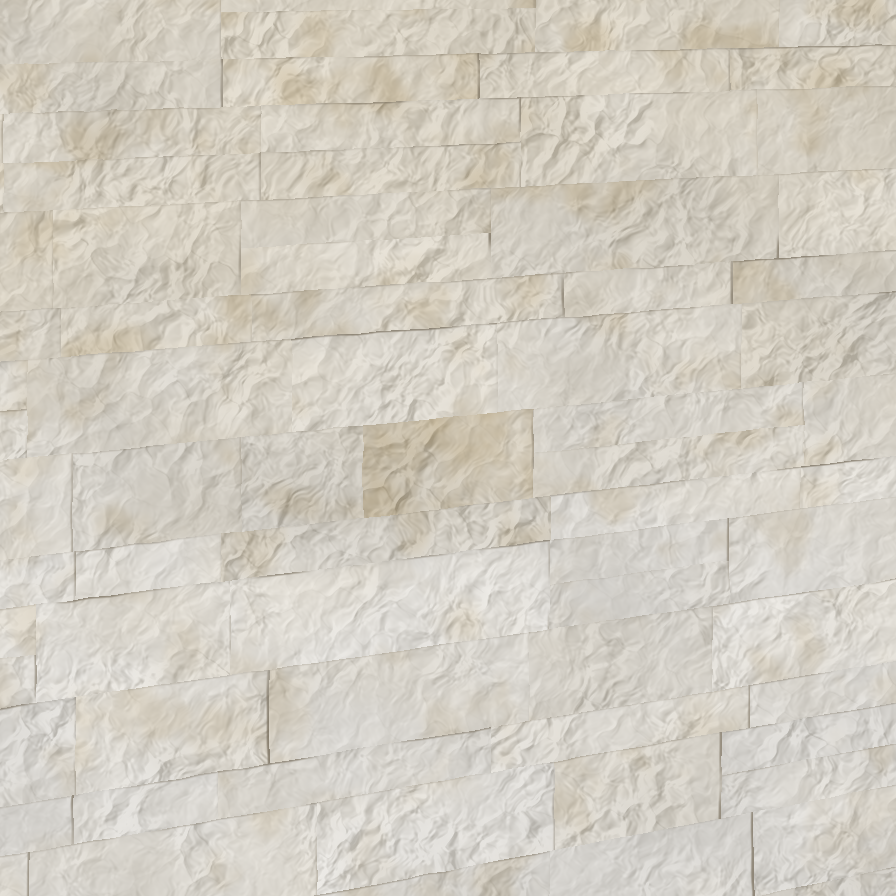
Reproduce this texture procedurally as a WebGL 1 fragment shader.

```glsl
precision highp float;
// Split-face limestone wall: pale ledger stones in slanting courses with faint hairline joints.
uniform vec2 u_resolution;

const float STRIP = 0.0553;         // height of the thinnest course
const float FIRST_COURSE = 0.127;   // top of the first 2-2-1 group of courses
const float STONE_LENGTH = 0.27;
const float LENGTH_JITTER = 0.5;
const float COLUMN_SHIFT = 0.03;
const float SPLIT_CHANCE = 0.3;     // thick stones replaced by two thin ones
const float JOINT_WIDTH = 0.0017;
const float CHIP_SCALE = 31.0;
const float RELIEF_STEP = 0.0022;
const float RELIEF_GAIN = 1.0;
const vec2 LIGHT = vec2(0.8, 0.58);
const vec2 GRAIN = vec2(0.55, -0.835);  // long axis of the flakes
const vec2 ACCENT_LOW = vec2(0.405, 0.514);
const vec2 ACCENT_HIGH = vec2(0.595, 0.625);
const float ACCENT_SEED = 0.61;
const vec3 CREAM = vec3(0.830, 0.804, 0.748);
const vec3 CHALK = vec3(0.850, 0.841, 0.822);
const vec3 HONEY = vec3(0.755, 0.700, 0.590);
const vec3 JOINT = vec3(0.52, 0.48, 0.41);

float hash(vec2 p) {
  vec3 q = fract(vec3(p.xyx) * 0.1031);
  q += dot(q, q.yzx + 33.33);
  return fract((q.x + q.y) * q.z);
}

float noise(vec2 p) {
  vec2 i = floor(p), f = fract(p);
  f = f * f * (3.0 - 2.0 * f);
  return mix(mix(hash(i), hash(i + vec2(1, 0)), f.x),
             mix(hash(i + vec2(0, 1)), hash(i + vec2(1, 1)), f.x), f.y);
}

float fbm(vec2 p) {
  float sum = 0.0, amp = 0.5;
  for (int i = 0; i < 3; i++) {
    sum += amp * noise(p);
    p = mat2(1.6, 1.2, -1.2, 1.6) * p + 7.3;
    amp *= 0.5;
  }
  return sum / 0.875;
}

// Hollows with sharp rims, like flakes struck off the face
float chips(vec2 p) {
  vec2 cell = floor(p);
  float nearest = 2.0;
  for (int y = -1; y <= 1; y++)
    for (int x = -1; x <= 1; x++) {
      vec2 c = cell + vec2(x, y);
      vec2 d = c + vec2(hash(c), hash(c + 57.0)) - p;
      nearest = min(nearest, dot(d, d));
    }
  return min(nearest, 0.7);
}

float relief(vec2 p) {
  vec2 warp = vec2(noise(p * 21.0), noise(p * 21.0 + 31.0)) - 0.5;
  vec2 ripple = vec2(noise(p * 75.0), noise(p * 75.0 + 13.0)) - 0.5;
  vec2 w = p + 0.02 * warp + 0.009 * ripple;
  vec2 flake = vec2(dot(w, GRAIN) * 0.85, dot(w, vec2(-GRAIN.y, GRAIN.x)) * 1.1);
  float depth = 0.1 + 0.8 * noise(p * 13.0 + 4.0);
  return depth * chips(flake * CHIP_SCALE) + 0.6 * fbm(flake * 60.0);
}

// Stone bounds in wall space, plus a random seed
struct Stone { vec2 low; vec2 high; float seed; };

float jointX(float i, float course) {
  float jitter = LENGTH_JITTER * (hash(vec2(i + 40.0, course + 20.0)) - 0.5);
  return (i + jitter) * STONE_LENGTH + COLUMN_SHIFT;
}

Stone stoneAt(vec2 q) {
  vec2 inside = step(ACCENT_LOW, q) * step(q, ACCENT_HIGH);
  if (inside.x * inside.y > 0.5) return Stone(ACCENT_LOW, ACCENT_HIGH, ACCENT_SEED);

  float t = (q.y - FIRST_COURSE) / STRIP;
  float group = floor(t / 5.0);
  float part = min(floor((t - 5.0 * group) * 0.5), 2.0);
  float course = group * 3.0 + part;
  float top = group * 5.0 + part * 2.0;
  float tall = part < 1.5 ? 2.0 : 1.0;

  float i = floor((q.x - COLUMN_SHIFT) / STONE_LENGTH);
  if (q.x < jointX(i, course)) i -= 1.0;
  else if (q.x > jointX(i + 1.0, course)) i += 1.0;

  float seed = hash(vec2(i + 70.0, course + 90.0));
  if (tall > 1.5 && fract(seed * 17.0) < SPLIT_CHANCE) {
    tall = 1.0;
    if (t > top + 1.0) { top += 1.0; seed = fract(seed + 0.37); }
  }
  float y = FIRST_COURSE + top * STRIP;
  return Stone(vec2(jointX(i, course), y), vec2(jointX(i + 1.0, course), y + tall * STRIP), seed);
}

void main() {
  vec2 p = gl_FragCoord.xy / u_resolution;
  p.y = 1.0 - p.y;
  float px = 1.0 / min(u_resolution.x, u_resolution.y);

  // Courses rise to the right, more steeply towards the bottom
  vec2 wall = vec2(p.x, (p.y + 0.01 * p.x) / (1.0 - 0.17 * p.x));
  wall += 0.002 * (vec2(noise(p * 40.0), noise(p * 40.0 + 19.0)) - 0.5);
  Stone stone = stoneAt(wall);
  float seed = stone.seed;
  vec2 face = p + vec2(seed * 7.0, fract(seed * 13.0) * 9.0) + 3.0;

  // Stone tint: warm above, chalky below, with faint honey stains
  float cool = smoothstep(0.1, 0.8, p.y) * 0.8 + 0.35 * (fract(seed * 29.0) - 0.3);
  vec3 color = mix(CREAM, CHALK, clamp(cool + 0.8 * (fbm(face * 12.0) - 0.5), 0.0, 1.0));
  float stain = 0.65 * smoothstep(0.52, 0.85, fbm(face * 17.0)) * (1.0 - 0.6 * cool);
  if (seed == ACCENT_SEED) stain = 0.1 + 1.0 * fbm(face * 32.0);
  color = mix(color, HONEY, clamp(stain, 0.0, 1.0));
  color += 0.035 * (fract(seed * 43.0) - 0.5) + 0.085 * (fbm(p * 9.0) - 0.5) - 0.004;

  // Chiselled surface lit from the upper left, with calmer patches
  float h = relief(face);
  vec2 slope = vec2(relief(face + vec2(RELIEF_STEP, 0.0)), relief(face + vec2(0.0, RELIEF_STEP))) - h;
  float rough = mix(0.45, 1.25, smoothstep(0.2, 0.8, noise(face * 15.0 + 5.0)));
  float shade = RELIEF_GAIN * rough * dot(slope, LIGHT) * mix(0.75, 1.05, fract(seed * 61.0));
  color += clamp(shade, -0.13, 0.045) * vec3(0.98, 1.0, 1.05);
  color += 0.022 * (fbm(face * 130.0) - 0.5);

  // Thin joints along the top and right edges, broken and faint, a few dark
  vec2 gap = vec2(stone.high.x - wall.x, wall.y - stone.low.y);
  vec2 strength = vec2(fract(seed * 83.0), fract(seed * 97.0));
  strength *= strength;
  vec2 width = JOINT_WIDTH * (0.75 + vec2(0.9, 0.3) * strength);
  float soft = max(1.2 * px, 0.0012);
  vec2 line = 1.0 - smoothstep(width - soft, width + soft, gap);
  vec2 fade = vec2(noise(p * 24.0), noise(p * 19.0 + 8.0));
  line *= (0.14 + vec2(0.8, 0.6) * strength) * smoothstep(0.15, 0.7, fade);
  vec2 shadow = 0.06 * strength * exp(-max(gap, 0.0) / 0.004);
  color = mix(color, JOINT, max(line.x, line.y)) * (1.0 - max(shadow.x, shadow.y));

  gl_FragColor = vec4(color, 1.0);
}
```
